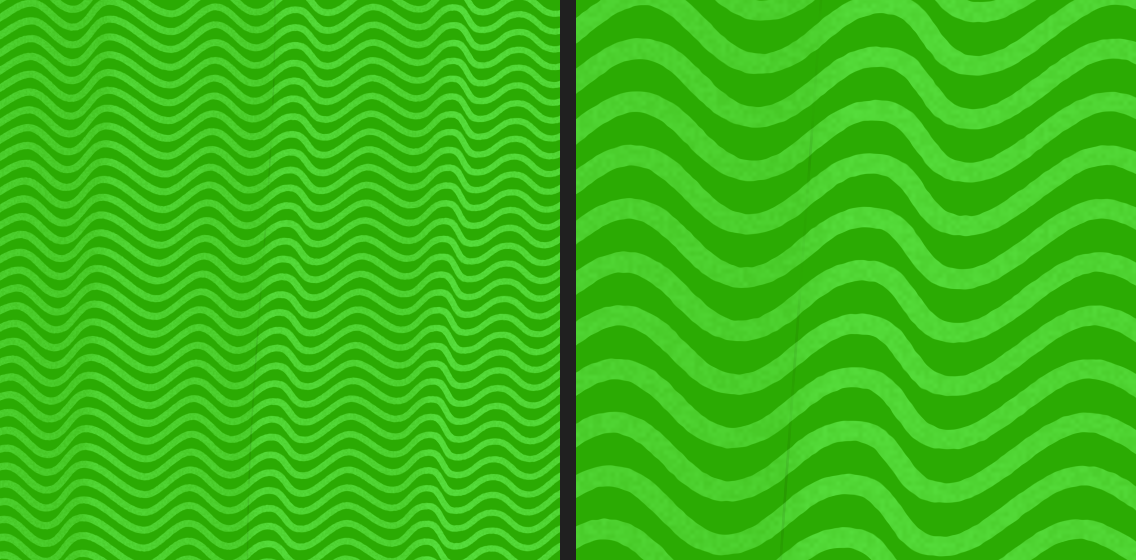
Left: the whole. Right: its middle third, enlarged.
Give the GLSL for this pattern, as a Shadertoy shader.

```glsl
// Stacked wavy ribbons in light green on a deeper green ground.
// One uneven wave profile, eased between crests and troughs, repeats down the
// canvas and drifts sideways; soft fold shading, grain and a faint seam add wear.

const vec3 GROUND = vec3(0.17, 0.67, 0.01);
const vec3 RIBBON_DIM = vec3(0.26, 0.765, 0.125);
const vec3 RIBBON_BRIGHT = vec3(0.335, 0.87, 0.235);
const float ROW_COUNT = 31.45;
const float SEAM_X = 0.491;
const int KNOTS = 16;

// Crests and troughs of the wave: percent across, percent below the top
const vec2 WAVE[KNOTS] = vec2[KNOTS](
    vec2(-3.3, 10.7), vec2(5.6, 6.9), vec2(13.0, 11.2), vec2(19.6, 6.6),
    vec2(30.6, 12.0), vec2(38.5, 7.6), vec2(45.7, 11.7), vec2(52.7, 8.1),
    vec2(58.7, 11.8), vec2(66.7, 7.6), vec2(74.7, 11.2), vec2(81.0, 7.7),
    vec2(86.2, 11.7), vec2(92.7, 8.9), vec2(99.2, 12.0), vec2(106.5, 8.1));

float hash(vec2 p) {
    vec3 q = fract(vec3(p.xyx) * 0.1031);
    q += dot(q, q.yzx + 33.33);
    return fract((q.x + q.y) * q.z);
}

float valueNoise(vec2 p) {
    vec2 cell = floor(p);
    vec2 f = smoothstep(0.0, 1.0, fract(p));
    float low = mix(hash(cell), hash(cell + vec2(1, 0)), f.x);
    float high = mix(hash(cell + vec2(0, 1)), hash(cell + vec2(1, 1)), f.x);
    return mix(low, high, f.y);
}

// Height of the wave below its row; short spans get steeper steps
float waveDepth(float x) {
    float depth = WAVE[0].y;
    for (int i = 0; i < KNOTS - 1; i++) {
        vec2 span = WAVE[i + 1] - WAVE[i];
        float soft = smoothstep(0.0, 1.0, (100.0 * x - WAVE[i].x) / span.x);
        float steep = smoothstep(0.0, 1.0, soft);
        float sharpness = 0.7 * (1.0 - smoothstep(5.5, 8.0, span.x));
        depth += span.y * mix(soft, steep, sharpness);
    }
    return depth / 100.0;
}

// Distance from p to the centre line of the nearest ribbon
float ribbonDistance(vec2 p) {
    float h = 0.002;
    float slope = (waveDepth(p.x + h) - waveDepth(p.x - h)) / (2.0 * h);
    float row = (p.y - waveDepth(p.x)) * ROW_COUNT;
    float offset = abs(fract(row + 0.5) - 0.5) / ROW_COUNT;
    return offset / sqrt(1.0 + slope * slope);
}

// Brightness that jumps up at each fold and fades away to its right
float foldShade(float x) {
    float f = fract((x - SEAM_X + 0.01) / 0.3);
    return (1.0 - f) * smoothstep(0.0, 0.12, f);
}

void mainImage(out vec4 fragColor, in vec2 fragCoord) {
    vec2 uv = fragCoord / iResolution.xy;
    float pixel = 1.0 / min(iResolution.x, iResolution.y);

    // Measure down from the top and follow the sideways drift
    vec2 p = vec2(uv.x, 1.0 - uv.y);
    p.x += 0.049 * smoothstep(0.02, 1.0, p.y);

    // Ribbons thin toward the right and have slightly rough edges
    float halfWidth = mix(0.0065, 0.0055, uv.x);
    halfWidth += 0.0007 * (valueNoise(uv * 260.0) - 0.5);
    float edge = ribbonDistance(p) - halfWidth;
    float ribbon = 1.0 - smoothstep(-0.75 * pixel, 0.75 * pixel, edge);

    // Ribbon tone: overall gradient, folds and paper grain
    float grain = valueNoise(uv * 380.0) - 0.5;
    float tone = 0.2 + 0.45 * uv.x + 0.4 * foldShade(p.x) + 0.4 * grain;
    vec3 paint = mix(RIBBON_DIM, RIBBON_BRIGHT, clamp(tone, 0.0, 1.0));
    vec3 color = mix(GROUND, paint, ribbon);

    // Faint broken seam
    float seam = 1.0 - smoothstep(0.0005, 0.0005 + pixel, abs(p.x - SEAM_X));
    color *= 1.0 - 0.1 * seam * valueNoise(vec2(3.0, uv.y * 40.0));

    fragColor = vec4(color, 1.0);
}
```
